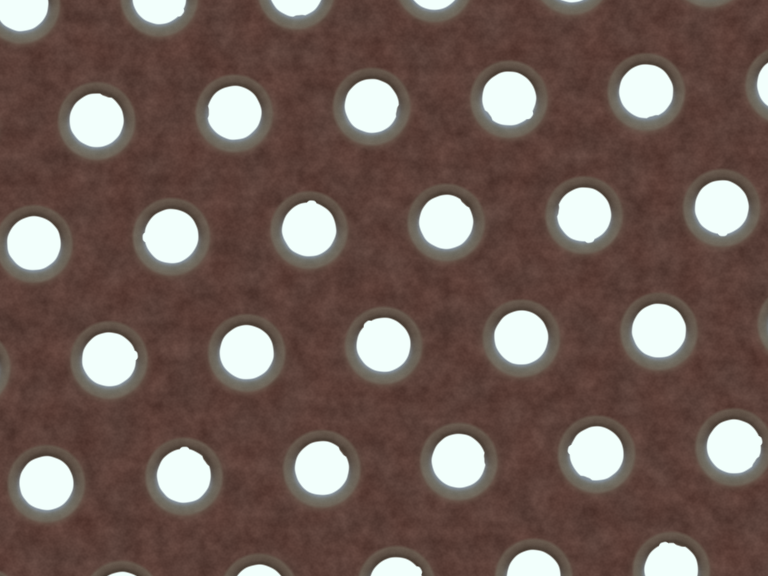
Reproduce this pattern procedurally as a WebGL 2 fragment shader.

```glsl
#version 300 es
precision highp float;

uniform vec2 u_resolution;
out vec4 outColor;

// Lengths are fractions of the canvas height
const vec2 ROW_STEP = vec2(0.2387, 0.0126);
const vec2 COLUMN_STEP = vec2(0.1302, -0.2014);
const vec2 LATTICE_ORIGIN = vec2(0.6667, 0.4010);
const float HOLE_RADIUS = 0.0468;
const float RIM_RADIUS = 0.0670;

const vec3 BROWN = vec3(0.350, 0.246, 0.218);
const vec3 RIM_SHADE = vec3(0.370, 0.315, 0.275);
const vec3 RIM_GREY = vec3(0.435, 0.425, 0.385);
const vec3 RIM_EDGE = vec3(0.430, 0.375, 0.325);
const vec3 FRINGE_BLUE = vec3(0.520, 0.570, 0.620);
const vec3 INNER_DARK = vec3(0.260, 0.215, 0.180);
const vec3 LIGHT = vec3(0.950, 1.000, 0.990);

float hash(vec2 p) {
  return fract(sin(dot(p, vec2(127.1, 311.7))) * 43758.5);
}

vec2 direction(float turn) {
  float angle = 6.2832 * turn;
  return vec2(cos(angle), sin(angle));
}

float cornerSlope(vec2 corner, vec2 offset) {
  return dot(direction(hash(corner)), offset);
}

float gradientNoise(vec2 p) {
  vec2 cell = floor(p);
  vec2 f = fract(p);
  vec2 s = f * f * f * (f * (f * 6.0 - 15.0) + 10.0);
  vec2 e = vec2(1.0, 0.0);
  float low = mix(cornerSlope(cell, f), cornerSlope(cell + e.xy, f - e.xy), s.x);
  float high = mix(cornerSlope(cell + e.yx, f - e.yx), cornerSlope(cell + e.xx, f - e.xx), s.x);
  return mix(low, high, s.y);
}

// Layered mottling, coarse to fine
float mottle(vec2 p, float frequency) {
  float sum = 0.0;
  float weight = 0.6;
  for (int i = 0; i < 4; i++) {
    sum += weight * gradientNoise(p * frequency);
    p += vec2(3.7, 1.9);
    frequency *= 2.1;
    weight *= 0.75;
  }
  return sum;
}

float disc(float dist, float radius, float blur) {
  return 1.0 - smoothstep(radius - blur, radius + blur, dist);
}

float band(float dist, float radius, float width) {
  float t = (dist - radius) / width;
  return exp(-t * t);
}

// Slightly uneven outline, with a burr or a nick on some holes
float holeRadius(vec2 dir, vec2 id, float radius) {
  float wobble = 0.0011 * gradientNoise(dir * 2.3 + id * 7.31);
  float nearBurr = smoothstep(0.980, 1.0, dot(dir, direction(hash(id + 4.3))));
  float nearNick = smoothstep(0.970, 1.0, dot(dir, direction(hash(id + 9.1))));
  float burr = 0.0034 * step(0.55, hash(id + 2.7)) * nearBurr;
  float nick = 0.0026 * step(0.40, hash(id + 6.2)) * nearNick;
  return radius + wobble + burr - nick;
}

vec3 sheet(vec2 p) {
  float grain = mottle(p, 24.0);
  float warmth = gradientNoise(p * 17.0 + 31.0);
  return BROWN + grain * vec3(0.095, 0.085, 0.080) + warmth * vec3(0.012, -0.006, -0.008);
}

// Countersunk rim: dark above, grey below
vec3 rim(vec2 p, float dist, vec2 dir) {
  float below = smoothstep(-0.8, 0.8, dot(dir, vec2(-0.15, -1.0)));
  vec3 color = mix(RIM_SHADE, RIM_GREY, below);
  color = mix(color, RIM_EDGE, 0.55 * smoothstep(0.056, 0.065, dist));
  color = mix(color, INNER_DARK, 0.75 * (1.0 - below) * band(dist, HOLE_RADIUS + 0.002, 0.005));
  color = mix(color, FRINGE_BLUE, 0.85 * below * band(dist, HOLE_RADIUS, 0.0055));
  return color + 0.035 * mottle(p, 40.0);
}

void main() {
  vec2 p = gl_FragCoord.xy / u_resolution.y;
  float pixel = 1.0 / u_resolution.y;

  // Nearest hole in the slanted lattice
  mat2 lattice = mat2(ROW_STEP, COLUMN_STEP);
  vec2 id = round(inverse(lattice) * (p - LATTICE_ORIGIN));
  vec2 jitter = 0.0012 * (vec2(hash(id), hash(id + 5.5)) - 0.5);
  vec2 local = p - LATTICE_ORIGIN - lattice * id - jitter;
  float dist = length(local);
  vec2 dir = local / max(dist, 0.0001);

  // Sheet with a faint glow under each rim
  vec3 color = sheet(p);
  float glow = band(dist, RIM_RADIUS, 0.008) * (0.5 - 0.5 * dir.y);
  color = mix(color, RIM_EDGE, 0.55 * glow);

  // Rim and bright opening
  float rimDist = length(local + vec2(0.0, 0.0010));
  color = mix(color, rim(p, dist, dir), disc(rimDist, RIM_RADIUS, max(0.0035, pixel)));
  float radius = holeRadius(dir, id, HOLE_RADIUS);
  color = mix(color, LIGHT, disc(dist, radius, max(0.0020, pixel)));

  outColor = vec4(clamp(color, 0.0, 1.0), 1.0);
}
```
